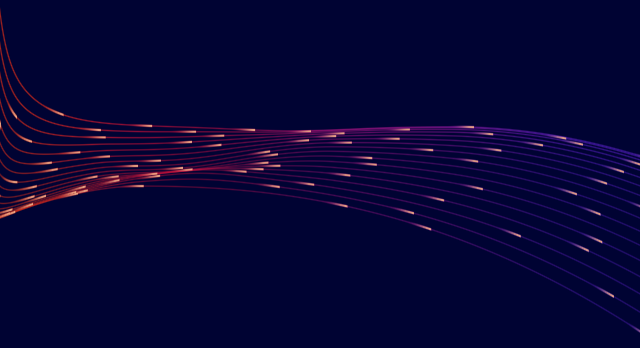
This background is drawn by a Shadertoy shader. Its source:

```glsl
// A ribbon of thin flowing strands on deep navy, red at the left and violet at
// the right, with small peach sparks running along them. Each strand is a height
// function blended between an upper and a lower boundary curve.
#define STRANDS 17
#define STRAND_HALF_WIDTH 0.0018
#define STRAND_ALPHA 0.56
#define SPARK_HALF_WIDTH 0.0034
#define SPARK_LENGTH 0.043
#define SPARK_CELLS 4.7
#define SPARK_SPREAD 0.7
#define EDGE_SOFTNESS 1.35
#define NAVY vec3(0.0, 0.01, 0.20)
#define PEACH vec3(0.93, 0.66, 0.52)

float hash(vec2 p) {
    return fract(sin(dot(p, vec2(127.1, 311.7))) * 4375.85);
}

float bell(float x, float center, float width) {
    float d = (x - center) / width;
    return exp(-d * d);
}

// Boundary curves, measured downward from the top edge
float upperEdge(float u) {
    float tail = max(u - 0.703, 0.0);
    return 0.364 - 0.12 * exp(-85.0 * u) - 0.208 * exp(-18.3 * u)
         + 0.012 * bell(u, 0.456, 0.13) + 0.949 * tail * tail;
}

float lowerEdge(float u) {
    float d = u - 0.215;
    return 0.5347 + 0.4175 * pow(max(d, 0.0) / 0.785, 2.25)
                  + 0.091 * pow(max(-d, 0.0) / 0.215, 1.75);
}

// Strands crowd the lower boundary at the left and the upper one at the right,
// and fold over each other in between
float strandHeight(float u, float t) {
    float crowding = mix(2.7, 1.85, smoothstep(0.0, 0.176, u));
    float left = 1.0 - pow(1.0 - t, crowding);
    float right = pow(t, 1.8);
    float spacing = mix(left, right, smoothstep(0.12, 0.52, u));
    spacing += 0.13 * bell(u, 0.3, 0.115) * sin(6.2832 * right);
    return mix(upperEdge(u), lowerEdge(u), spacing);
}

vec3 strandColor(float u) {
    vec3 c = mix(vec3(0.88, 0.18, 0.08), vec3(0.80, 0.06, 0.22), smoothstep(0.0, 0.25, u));
    c = mix(c, vec3(0.68, 0.08, 0.55), smoothstep(0.25, 0.6, u));
    return mix(c, vec3(0.36, 0.13, 0.80), smoothstep(0.55, 0.95, u));
}

float coverage(float dist, float halfWidth) {
    return clamp((halfWidth - dist) * iResolution.y / EDGE_SOFTNESS + 0.5, 0.0, 1.0);
}

// Comet profile along a strand: fades in from the tail, ends at a crisp head
float sparkProfile(float u, float stretch, float id) {
    float phase = fract(id * 0.618);
    float cell = floor(SPARK_CELLS * pow(u, SPARK_SPREAD) + phase);
    float head = cell + mix(0.4, 0.98, hash(vec2(cell + 3.0, id))) - phase;
    float headU = pow(max(head, 0.0) / SPARK_CELLS, 1.0 / SPARK_SPREAD);
    float behind = (headU - u) * stretch;
    float front = clamp(behind * iResolution.x + 0.5, 0.0, 1.0);
    return front * (1.0 - smoothstep(0.0, 1.0, behind / SPARK_LENGTH));
}

void mainImage(out vec4 fragColor, in vec2 fragCoord) {
    vec2 uv = fragCoord / iResolution.xy;
    float u = uv.x;
    float v = 1.0 - uv.y;
    float aspect = iResolution.x / iResolution.y;
    float du = 0.001;

    vec3 color = NAVY;
    vec3 lineColor = strandColor(u);
    float sparks = 0.0;

    for (int i = 0; i < STRANDS; i++) {
        float id = float(i);
        float t = id / float(STRANDS - 1);
        float y = strandHeight(u, t);

        // Vertical offset corrected by slope gives the distance to the strand
        float slope = (strandHeight(u + du, t) - y) / (du * aspect);
        float stretch = sqrt(1.0 + slope * slope);
        float dist = abs(v - y) / stretch;

        // The uppermost strands merge into a brighter ridge
        float alpha = STRAND_ALPHA * mix(1.15, 0.8, smoothstep(0.0, 0.6, t));
        alpha *= mix(1.15, 0.9, smoothstep(0.1, 0.4, u));
        color = mix(color, lineColor, alpha * coverage(dist, STRAND_HALF_WIDTH));
        float spark = sparkProfile(u, stretch, id) * coverage(dist, SPARK_HALF_WIDTH);
        sparks = max(sparks, spark);
    }

    color = mix(color, mix(lineColor, PEACH, sparks), sparks * 0.95);
    fragColor = vec4(color, 1.0);
}
```
